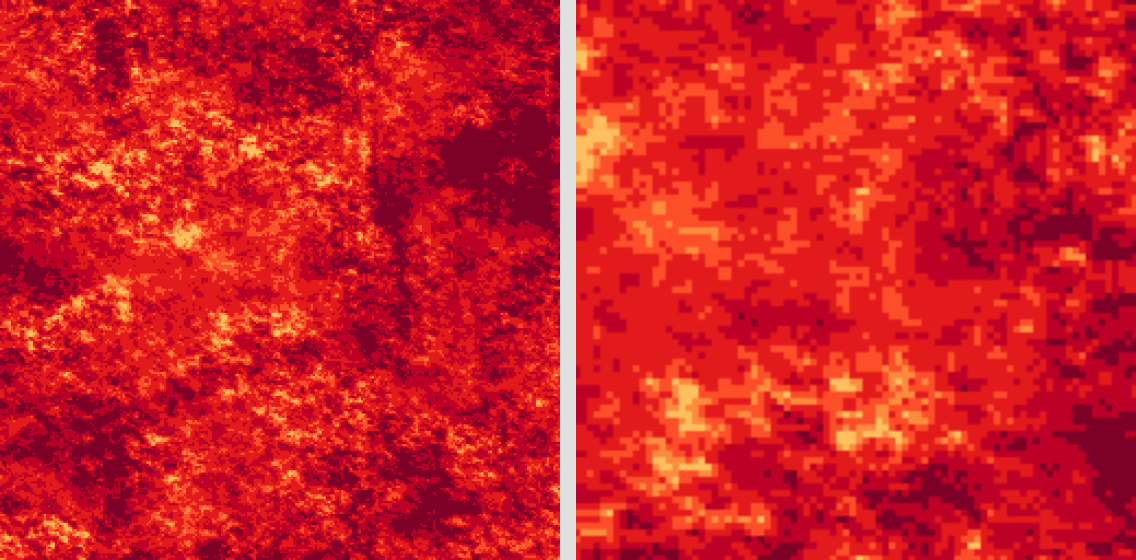
Left: the whole. Right: its middle third, enlarged.
Give the GLSL for this texture, as a WebGL 1 fragment shader.

```glsl
precision highp float;
uniform vec2 u_resolution;

#define CELLS 256.0       // square cells across the canvas
#define OCTAVES 6
#define BASE_FREQ 4.0     // broadest noise patches across the canvas
#define PERSISTENCE 1.06  // above one, fine grain outweighs broad patches
#define FLATTENING 1.35   // how much wider than tall the patches are
#define SHEAR 0.15
#define JITTER 0.9        // independent variation of each cell
#define EDGE 0.3          // half width of the blend between cells
#define NOISE_SD 0.2145   // standard deviation of one noise octave

float hash(vec2 p) {
  return fract(sin(dot(p, vec2(127.1, 311.7))) * 43758.5453);
}

float noise(vec2 p) {
  vec2 i = floor(p);
  vec2 f = fract(p);
  f = f * f * (3.0 - 2.0 * f);
  float low = mix(hash(i), hash(i + vec2(1.0, 0.0)), f.x);
  float high = mix(hash(i + vec2(0.0, 1.0)), hash(i + 1.0), f.x);
  return mix(low, high, f.y);
}

// Layered noise scaled to zero mean and unit deviation;
// calm areas get weaker fine grain than rough ones.
float grain(vec2 uv) {
  vec2 p = vec2(uv.x, uv.y * FLATTENING + uv.x * SHEAR);
  float roughness = mix(0.5, 1.5, noise(p * 9.0 + 71.3));
  float sum = 0.0;
  float power = 0.0;
  float amp = 1.0;
  float freq = BASE_FREQ;
  for (int i = 0; i < OCTAVES; i++) {
    float weight = i < 3 ? amp : amp * roughness;
    sum += weight * (noise(p * freq + float(i) * 17.37) - 0.5);
    power += amp * amp;
    amp *= PERSISTENCE;
    freq *= 2.0;
  }
  float jitter = JITTER * roughness * (hash(floor(uv * CELLS) + 0.37) - 0.5);
  return sum / (NOISE_SD * sqrt(power)) + jitter;
}

float bump(vec2 d) {
  return exp(-dot(d, d));
}

// Broad layout: a hot area, a dark slanted patch, a dim band, a thin crack.
float region(vec2 uv) {
  vec2 wobble = vec2(noise(uv * 14.0), noise(uv * 14.0 + 40.0)) - 0.5;
  vec2 w = uv + 0.08 * wobble;
  float hot = bump((w - vec2(0.34, 0.66)) / 0.245);
  vec2 d = w - vec2(0.91, 0.75);
  float dark = bump(vec2(d.x + 0.4 * d.y, d.y - 0.4 * d.x) / vec2(0.14, 0.06));
  float band = bump(vec2(0.0, (w.y - 0.18) / 0.1));
  float crackX = 0.66 + 0.25 * max(0.7 - uv.y, 0.0) + 0.06 * wobble.x;
  float crack = bump(vec2((uv.x - crackX) / 0.008, 0.0));
  crack *= smoothstep(0.35, 0.45, uv.y);
  return 0.6 * hot - 1.5 * dark - 0.35 * band - 0.9 * crack;
}

// Six heat steps, cut at the quantiles of a normal distribution.
vec3 heatColor(float heat) {
  vec3 maroon = vec3(0.49, 0.00, 0.15);
  vec3 crimson = vec3(0.74, 0.00, 0.15);
  vec3 red = vec3(0.89, 0.10, 0.11);
  vec3 vermilion = vec3(0.99, 0.31, 0.16);
  vec3 orange = vec3(0.99, 0.55, 0.24);
  vec3 amber = vec3(1.00, 0.75, 0.37);
  vec3 color = mix(maroon, crimson, step(-1.10, heat));
  color = mix(color, red, step(0.01, heat));
  color = mix(color, vermilion, step(1.08, heat));
  color = mix(color, orange, step(1.80, heat));
  return mix(color, amber, step(2.36, heat));
}

vec3 cellColor(vec2 cell) {
  vec2 uv = (cell + 0.5) / CELLS;
  return heatColor(grain(uv) + region(uv));
}

void main() {
  vec2 uv = gl_FragCoord.xy / u_resolution;
  vec2 p = uv * CELLS - 0.5;
  vec2 cell = floor(p);
  // Blend the four nearest cells across a narrow soft edge
  vec2 f = smoothstep(0.5 - EDGE, 0.5 + EDGE, fract(p));
  vec3 low = mix(cellColor(cell), cellColor(cell + vec2(1.0, 0.0)), f.x);
  vec3 high = mix(cellColor(cell + vec2(0.0, 1.0)), cellColor(cell + 1.0), f.x);
  gl_FragColor = vec4(mix(low, high, f.y), 1.0);
}
```
